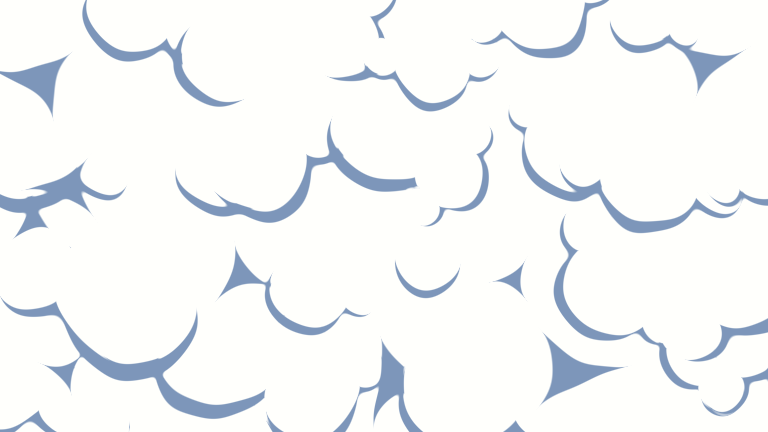
Write a Shadertoy shader that draws this pattern.

```glsl
// Cartoon smoke: blue crescents and curved cusps scattered over white paper.
// Each jittered cell holds either a cluster of puffs (discs minus shifted discs)
// or a cusp, the gap left between three or four touching discs.

#define COLS 8
#define ROWS 4
#define PUFF_SHARE 0.56
#define TINY_SHARE 0.17
#define SHADE_SHIFT 0.28
#define LIGHT_SCALE 1.05
#define WOBBLE 0.006
#define INK vec3(0.49, 0.59, 0.73)
#define PAPER vec3(1.0, 1.0, 0.99)

const float PI = 3.14159;

vec4 hash4(vec2 cell) {
    vec4 s = vec4(dot(cell, vec2(127.1, 311.7)), dot(cell, vec2(269.5, 183.3)),
                  dot(cell, vec2(419.2, 371.9)), dot(cell, vec2(71.7, 227.3)));
    return fract(sin(s) * 4375.85);
}

mat2 rotation(float a) {
    return mat2(cos(a), -sin(a), sin(a), cos(a));
}

float smoothMin(float a, float b, float k) {
    float h = max(k - abs(a - b), 0.0) / k;
    return min(a, b) - 0.25 * k * h * h;
}

// Unit-sized puff cluster: x is the shaded rim, y the white interior.
vec2 puffs(vec2 p, vec4 rnd) {
    float flip = rnd.x < 0.5 ? -1.0 : 1.0;
    float body = length(p) - 1.0;
    float light = length(p - vec2(0.0, SHADE_SHIFT)) - LIGHT_SCALE;
    for (int i = 0; i < 2; i++) {
        float pick = i == 0 ? rnd.y : rnd.z;
        if (pick > 0.62) continue;
        float r = mix(0.42, 0.65, fract(pick * 7.3));
        float a = mix(-0.25, 0.45, fract(pick * 13.7));
        float side = i == 0 ? flip : -flip;
        vec2 q = p - (0.82 + r) * vec2(side * cos(a), sin(a));
        vec2 lit = SHADE_SHIFT * vec2(0.35 * side, 0.94);
        body = smoothMin(body, length(q) - r, 0.22);
        light = min(light, length(q - r * lit) - r * LIGHT_SCALE);
    }
    return vec2(max(body, -light), light);
}

// Unit-sized concave star: the gap inside a ring of touching discs.
float cusp(vec2 p, vec4 rnd) {
    float arms = rnd.x < 0.2 ? 4.0 : 3.0;
    p.x *= mix(0.7, 1.0, rnd.y);
    p.y += (rnd.z - 0.5) * 0.7 * p.x * p.x;
    float len = length(p);
    float sector = 2.0 * PI / arms;
    float a = mod(atan(p.y, p.x), sector) - 0.5 * sector;
    float ring = 1.0 / cos(PI / arms);
    float disc = ring * sin(PI / arms) * 1.01;
    float gap = disc - length(len * vec2(cos(a), sin(a)) - vec2(ring, 0.0));
    return max(gap, len - 1.0);
}

void mainImage(out vec4 fragColor, in vec2 fragCoord) {
    vec2 p = fragCoord / iResolution.y;
    float aspect = iResolution.x / iResolution.y;
    vec2 cellSize = vec2(aspect / float(COLS), 1.0 / float(ROWS));

    // Layered sines make the round outlines look hand drawn.
    p += WOBBLE * sin(p.yx * vec2(21.0, 18.0) + vec2(0.7, 2.1));
    p += 0.3 * WOBBLE * sin(p.yx * vec2(47.0, 53.0));

    float ink = 1.0;
    for (int j = -1; j <= ROWS; j++) {
        for (int i = -1; i <= COLS; i++) {
            vec2 cell = vec2(i, j);
            vec4 place = hash4(cell + 3.0);
            vec4 form = hash4(cell + 41.0);
            float stagger = 0.5 * mod(float(j + 2), 2.0);
            vec2 center = (cell + vec2(stagger, 0.5) + 0.75 * (place.xy - 0.5)) * cellSize;
            vec2 q = p - center;
            float growth = 1.12 - 0.25 * center.y;

            if (place.z < PUFF_SHARE + TINY_SHARE) {
                // Puffs hide whatever lies behind their white interior.
                bool tiny = place.z < TINY_SHARE;
                float size = tiny ? mix(0.018, 0.032, form.w)
                                  : mix(0.07, 0.155, form.w) * growth;
                vec2 puff = size * puffs(rotation((place.w - 0.5) * 2.2) * q / size, form);
                ink = max(ink, -puff.y);
                ink = smoothMin(ink, puff.x, tiny ? 0.003 : 0.012);
            } else {
                float size = mix(0.05, 0.135, form.w) * growth;
                float star = size * cusp(rotation(place.w * 2.0 * PI) * q / size, form);
                ink = smoothMin(ink, star, 0.012);
            }
        }
    }

    // Crisp edge about one pixel wide.
    float edge = 0.8 / iResolution.y;
    fragColor = vec4(mix(INK, PAPER, smoothstep(-edge, edge, ink)), 1.0);
}
```
